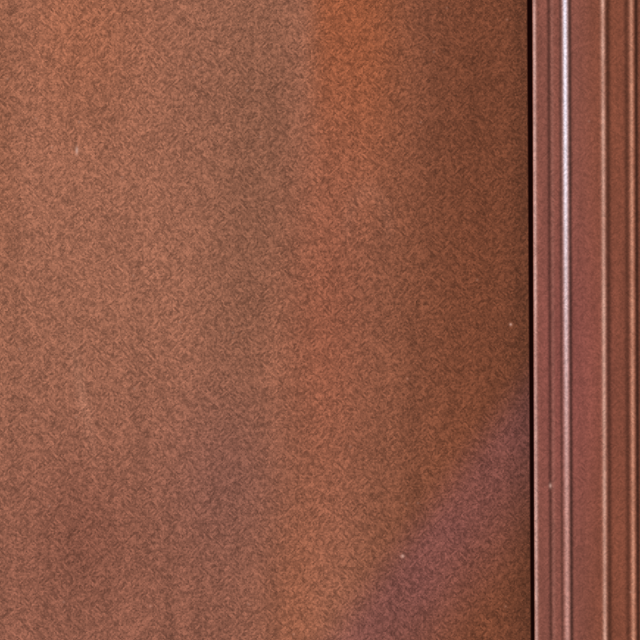
A WebGL 1 fragment shader for this texture:

```glsl
precision highp float;
// Worn reddish-brown wooden panel with a vertical moulding at its right side.
uniform vec2 u_resolution;

#define PANEL_EDGE_TOP 0.8235
#define PANEL_EDGE_BOTTOM 0.8295
#define MOULDING_EDGE 0.8330
#define EDGE_SLANT 0.0035
#define GRAIN_SCALE 290.0
#define GRAIN_AMOUNT 0.50
#define STREAK_AMOUNT 0.14
#define SHEEN_AMOUNT 0.62
#define FLECK_DENSITY 0.02

float hash(vec2 p) {
  vec3 q = fract(vec3(p.xyx) * 0.1031);
  q += dot(q, q.yzx + 33.33);
  return fract((q.x + q.y) * q.z);
}

float noise(vec2 p) {
  vec2 i = floor(p), f = fract(p);
  f = f * f * (3.0 - 2.0 * f);
  return mix(mix(hash(i), hash(i + vec2(1.0, 0.0)), f.x),
             mix(hash(i + vec2(0.0, 1.0)), hash(i + 1.0), f.x), f.y);
}

float fbm(vec2 p) {
  float sum = 0.0, weight = 0.5;
  for (int i = 0; i < 4; i++) {
    sum += weight * noise(p);
    p = p * 2.03 + 17.7;
    weight *= 0.5;
  }
  return sum / 0.9375;
}

// Soft elliptical patch of tone
float patchAt(vec2 p, vec2 center, vec2 size) {
  vec2 d = (p - center) / size;
  return exp(-dot(d, d));
}

// Soft vertical line
float line(float x, float center, float width) {
  float d = (x - center) / width;
  return exp(-d * d);
}

// Short fibres lying along either diagonal, centred on zero
float fibreGrain(vec2 p) {
  vec2 q = p * GRAIN_SCALE;
  vec2 diagonal = vec2(q.x + q.y, q.x - q.y) * 0.7071 + 300.0;
  float rising = noise(diagonal * vec2(0.6, 1.25));
  float falling = noise(diagonal * vec2(1.25, 0.6) + 57.0);
  float fibres = mix(rising, falling, smoothstep(0.4, 0.6, noise(p * 110.0))) - 0.5;
  float fine = noise(q * 1.5 + 91.0) - 0.5;
  return fibres * 0.60 + fine * 0.45;
}

vec3 panelColor(vec2 p) {
  // Broad tones
  vec3 c = mix(vec3(0.605, 0.395, 0.310), vec3(0.470, 0.272, 0.192),
               smoothstep(0.42, 0.76, p.x));
  c = mix(c, vec3(0.545, 0.345, 0.280), 0.8 * (1.0 - smoothstep(0.1, 0.55, p.y))
          * (1.0 - smoothstep(0.3, 0.6, p.x)));
  c = mix(c, vec3(0.635, 0.390, 0.285), 0.7 * patchAt(p, vec2(0.13, 0.97), vec2(0.10, 0.17)));
  float band = smoothstep(0.465, 0.515, p.x) * (1.0 - smoothstep(0.56, 0.67, p.x));
  c = mix(c, vec3(0.615, 0.345, 0.225), 0.85 * band * smoothstep(0.60, 0.95, p.y));
  c = mix(c, vec3(0.595, 0.345, 0.258), 0.75 * patchAt(p, vec2(0.50, 0.50), vec2(0.08, 0.34)));
  c = mix(c, vec3(0.555, 0.335, 0.240), 0.6 * patchAt(p, vec2(0.46, 0.06), vec2(0.05, 0.25)));
  c = mix(c, vec3(0.530, 0.350, 0.272), 0.75 * patchAt(p, vec2(0.40, 0.76), vec2(0.075, 0.36)));
  c = mix(c, vec3(0.515, 0.335, 0.290), 0.6 * patchAt(p, vec2(0.35, 0.25), vec2(0.09, 0.13)));
  c = mix(c, vec3(0.505, 0.310, 0.250), 0.6 * patchAt(p, vec2(0.13, 0.16), vec2(0.07, 0.10)));
  c = mix(c, vec3(0.540, 0.340, 0.255), 0.6 * patchAt(p, vec2(0.0, 0.85), vec2(0.03, 0.3)));

  // Violet diagonal sheen
  float across = (p.x - 0.505) * 0.8 - p.y * 0.6;
  float sheen = smoothstep(-0.025, 0.045, across) * (1.0 - smoothstep(0.06, 0.20, across));
  c = mix(c, vec3(0.500, 0.305, 0.300), SHEEN_AMOUNT * sheen * (0.75 + 0.5 * fbm(p * 9.0)));

  // Vertical stains and faint rubbed marks
  float streak = fbm(vec2(p.x * 42.0, p.y * 2.5)) - 0.5;
  float cloud = fbm(p * 7.0 + 5.0) - 0.5;
  c *= 1.0 + streak * STREAK_AMOUNT + cloud * 0.07;
  float rub = line(p.x, 0.125 + 0.20 * (0.40 - p.y), 0.010) * patchAt(p, vec2(0.13, 0.38), vec2(0.1, 0.08));
  c += vec3(0.055, 0.048, 0.042) * rub;
  float arch = abs(length((p - vec2(0.575, 0.64)) / vec2(0.032, 0.06)) - 1.0);
  c += 0.022 * exp(-arch * arch * 12.0) * smoothstep(0.60, 0.66, p.y);
  return c * (1.0 - 0.12 * smoothstep(0.78, PANEL_EDGE_TOP, p.x));
}

vec3 mouldingColor(float x, vec2 p) {
  float high = smoothstep(0.1, 0.85, p.y);
  vec3 c = mix(vec3(0.520, 0.310, 0.265), vec3(0.500, 0.285, 0.215), smoothstep(0.89, 0.95, x));
  c = mix(c, vec3(0.555, 0.305, 0.285), 0.6 * patchAt(p, vec2(0.89, 0.42), vec2(0.07, 0.25)));
  c *= 0.93 + 0.18 * fbm(vec2(x * 75.0, p.y * 6.0));

  // Dark grooves between the steps
  c *= 1.0 - 0.32 * line(x, 0.859, 0.0030);
  c *= 1.0 - 0.25 * line(x, 0.877, 0.0025);
  c *= 1.0 - 0.45 * line(x, 0.8915, 0.0030);
  c *= 1.0 - 0.32 * line(x, 0.951, 0.0040);
  c *= 1.0 - 0.25 * line(x, 0.980, 0.0040);
  c *= 1.0 - 0.45 * line(x, 0.9955, 0.0030);

  // Lit ridges
  float wear = 0.8 + 0.4 * noise(vec2(x * 20.0, p.y * 28.0));
  c = mix(c, vec3(0.82, 0.64, 0.60), clamp(line(x, 0.8365, 0.0030) * wear * 0.85, 0.0, 1.0));
  c = mix(c, vec3(0.66, 0.45, 0.40), 0.3 * line(x, 0.864, 0.0030));
  c = mix(c, mix(vec3(0.80, 0.59, 0.55), vec3(0.95, 0.91, 0.96), high),
          line(x, 0.8845, 0.0042) * mix(0.85, 1.0, high));
  c = mix(c, vec3(0.82, 0.63, 0.56), clamp(line(x, 0.9435, 0.0036) * wear * 0.82, 0.0, 1.0));
  return mix(c, vec3(0.79, 0.55, 0.45), clamp(line(x, 0.988, 0.0034) * wear * 0.82, 0.0, 1.0));
}

void main() {
  vec2 p = gl_FragCoord.xy / u_resolution;
  float x = p.x + EDGE_SLANT * (p.y - 0.5);
  float soft = max(0.0015, 1.0 / u_resolution.x);
  float moulding = smoothstep(MOULDING_EDGE - soft, MOULDING_EDGE + soft, x);
  vec3 c = mix(panelColor(p), mouldingColor(x, p), moulding);
  c *= 1.0 + fibreGrain(p) * GRAIN_AMOUNT * mix(1.0, 0.5, moulding);

  // Shadow gap beside the panel
  float edge = mix(PANEL_EDGE_BOTTOM, PANEL_EDGE_TOP, p.y);
  float gap = smoothstep(edge - 0.002, edge + 0.002, p.x) * (1.0 - moulding);
  c = mix(c, vec3(0.080, 0.015, 0.010), gap);

  // Pale flecks, scattered then distinct
  vec2 cell = floor(p * 45.0);
  vec2 offset = fract(p * 45.0) - 0.3 - 0.4 * vec2(hash(cell + 3.0), hash(cell + 8.0));
  float fleck = step(1.0 - FLECK_DENSITY, hash(cell)) * exp(-dot(offset, offset) * 120.0) * 0.3;
  fleck += patchAt(p, vec2(0.120, 0.765), vec2(0.0025, 0.006));
  fleck += patchAt(p, vec2(0.798, 0.493), vec2(0.0025));
  fleck += patchAt(p, vec2(0.860, 0.241), vec2(0.0025, 0.004));
  fleck += patchAt(p, vec2(0.629, 0.131), vec2(0.003));
  c = mix(c, vec3(0.83, 0.67, 0.61), clamp(fleck * 0.75, 0.0, 1.0) * (1.0 - gap));
  gl_FragColor = vec4(clamp(c, 0.0, 1.0), 1.0);
}
```
